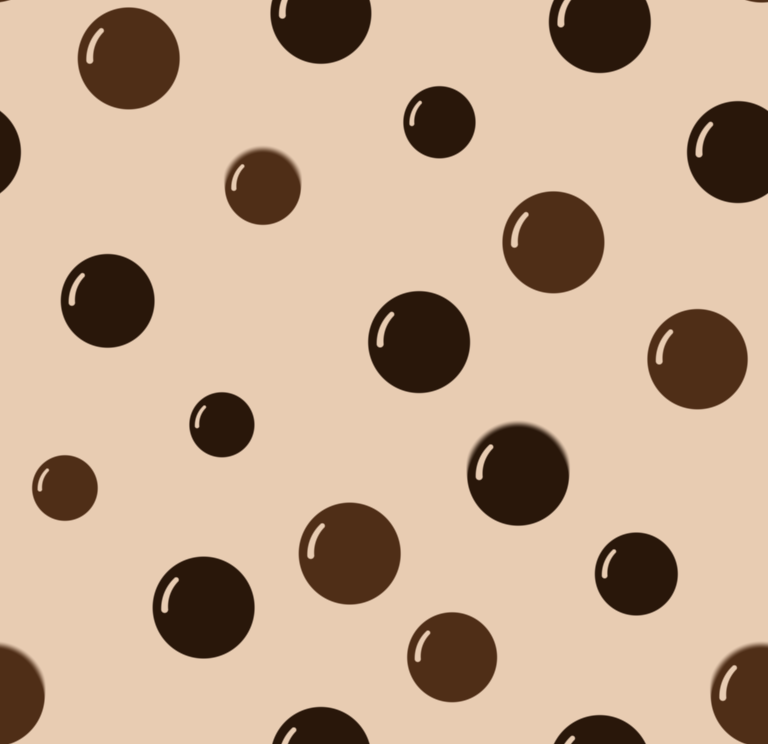
A WebGL 1 fragment shader for this pattern:

```glsl
precision highp float;

uniform vec2 u_resolution;

// Colours
const vec3 CREAM = vec3(0.91, 0.80, 0.70);
const vec3 DARK  = vec3(0.16, 0.09, 0.04);
const vec3 BROWN = vec3(0.31, 0.18, 0.09);

// Layout: a wrapping lattice of balls, each moved a little
const float BALLS = 18.0;
const float BROWN_BALLS = 8.0;
const float LATTICE_STEP = 5.0;
const float RANK_STEP = 7.0;
const float JITTER = 0.045;
const vec2  OFFSET = vec2(0.02, 0.07);

// Sizes, as fractions of the canvas height
const float BIG_RADIUS = 0.0685;
const float SMALL_RADIUS = 0.043;
const float BIG_SHARE = 0.5;
const float EDGE = 0.0015;
const float SOFT_EDGE = 0.006;
const float SOFT_EVERY = 6.0;

// Glint, in ball radii and radians
const float GLINT_RADIUS = 0.765;
const float GLINT_ANGLE = 2.77;
const float GLINT_SPREAD = 0.42;
const float GLINT_THIN = 0.05;
const float GLINT_THICK = 0.068;

const float TAU = 6.2831853;

float hash(float n) {
  return fract(sin(n * 12.9898 + 4.137) * 43758.5453);
}

float coverage(float dist, float edge) {
  return 1.0 - smoothstep(-edge, edge, dist);
}

// Rounded arc at the upper left, slightly thicker at its lower end
float glintDistance(vec2 p) {
  float c = cos(GLINT_ANGLE), s = sin(GLINT_ANGLE);
  vec2 q = vec2(c * p.x + s * p.y, c * p.y - s * p.x);
  float angle = atan(q.y, q.x);
  float nearest = clamp(angle, -GLINT_SPREAD, GLINT_SPREAD);
  float taper = 0.5 + 0.5 * nearest / GLINT_SPREAD;
  vec2 onArc = GLINT_RADIUS * vec2(cos(nearest), sin(nearest));
  return length(q - onArc) - mix(GLINT_THIN, GLINT_THICK, taper);
}

// Lattice point moved within a small disc, so balls never overlap
vec2 ballCentre(float i) {
  vec2 lattice = vec2(i, mod(i * LATTICE_STEP, BALLS)) / BALLS;
  float turn = TAU * hash(i);
  float reach = JITTER * sqrt(hash(i + 31.0));
  return lattice + OFFSET + reach * vec2(cos(turn), sin(turn));
}

void main() {
  vec2 uv = gl_FragCoord.xy / u_resolution;
  vec2 aspect = vec2(u_resolution.x / u_resolution.y, 1.0);
  float edge = max(EDGE, 0.75 / u_resolution.y);
  vec3 colour = CREAM;

  for (float i = 0.0; i < BALLS; i += 1.0) {
    // Shortest offset to the ball across the wrapping borders
    vec2 d = uv - ballCentre(i);
    d = (d - floor(d + 0.5)) * aspect;

    // Rank fixes the colour and the size within that colour
    float rank = mod(i * RANK_STEP, BALLS);
    bool isBrown = rank < BROWN_BALLS;
    float place = isBrown ? (rank + 0.5) / BROWN_BALLS
                          : (rank - BROWN_BALLS + 0.5) / (BALLS - BROWN_BALLS);
    float radius = mix(BIG_RADIUS, SMALL_RADIUS, smoothstep(BIG_SHARE, 1.0, place));

    // A few balls have a blurred upper rim
    float isSoft = 1.0 - step(0.5, mod(rank, SOFT_EVERY));
    float rim = mix(edge, SOFT_EDGE, isSoft * smoothstep(-0.1, 0.5, d.y / radius));

    colour = mix(colour, isBrown ? BROWN : DARK, coverage(length(d) - radius, rim));
    colour = mix(colour, CREAM, coverage(glintDistance(d / radius) * radius, edge));
  }

  gl_FragColor = vec4(colour, 1.0);
}
```
